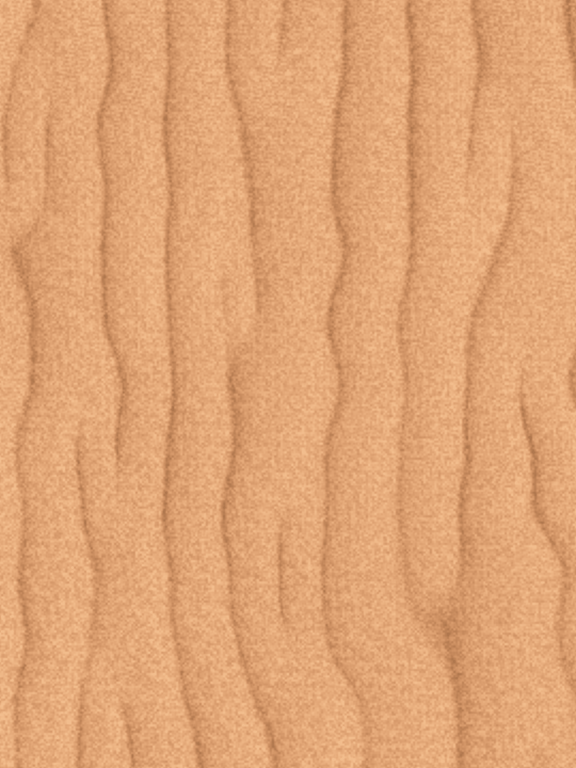
Write a Shadertoy shader that draws this texture.

```glsl
float hash(vec2 p) {
    return fract(sin(dot(p, vec2(127.1, 311.7))) * 43758.5453);
}

float noise(vec2 p) {
    vec2 i = floor(p), f = fract(p);
    f = f * f * (3.0 - 2.0 * f);
    return mix(mix(hash(i), hash(i + vec2(1, 0)), f.x),
               mix(hash(i + vec2(0, 1)), hash(i + vec2(1, 1)), f.x), f.y);
}

// Ripple count across the canvas (x) and fade near the forks (y)
vec2 ripplePhase(vec2 p) {
    float phase = 7.8 * p.x + 1.1 * noise(p * vec2(2.0, 3.0) + 4.0)
                + 0.28 * noise(p * vec2(5.0, 9.0) + 17.0);
    float fade = 1.0;

    // Each winding adds or ends one ripple, which makes a fork
    for (int i = 0; i < 15; i++) {
        vec2 cell = vec2(i % 3, i / 3);
        vec2 jitter = vec2(hash(cell + 3.7), hash(cell + 8.2));
        vec2 d = p - (cell + 0.1 + 0.8 * jitter) * vec2(0.333, 0.267);
        float turn = i % 2 == 0 ? 1.0 : -1.0;
        phase += turn * atan(0.4 * d.y, d.x) / 6.28318;
        fade *= smoothstep(0.0, 0.075, length(d * vec2(1.0, 0.7)));
    }
    return vec2(phase, fade);
}

void mainImage(out vec4 fragColor, in vec2 fragCoord) {
    vec2 p = fragCoord / iResolution.x;
    vec2 ripple = ripplePhase(p);
    float f = fract(ripple.x);

    // Crisp crease with a soft shadow trailing to its right
    float trail = 0.55 * exp(-5.0 * f) + 0.45 * exp(-18.0 * f);
    float shadow = max(trail, smoothstep(0.89, 1.0, f));
    float strength = ripple.y * mix(0.45, 1.0, noise(p * vec2(6.0, 4.0) + 31.0));
    float crest = smoothstep(0.35, 0.75, f) * (1.0 - smoothstep(0.75, 1.0, f));

    // Sand grains in two sizes
    float grain = 0.5 * (noise(p * 270.0) - 0.5)
                + 0.4 * (noise(p.yx * 190.0 + 50.0) - 0.5);

    float light = 0.77 - 0.78 * shadow * strength + 0.08 * crest
                + 0.14 * (noise(p * 3.5 + 60.0) - 0.5) + grain;
    light = clamp(light, -0.15, 1.15);

    vec3 shadeColor = vec3(0.73, 0.50, 0.33);
    vec3 sunColor = vec3(0.93, 0.71, 0.52);
    vec3 sand = mix(shadeColor, sunColor, light);
    sand += vec3(0.06, 0.0, -0.015) * light * (1.0 - light);
    fragColor = vec4(sand, 1.0);
}
```
